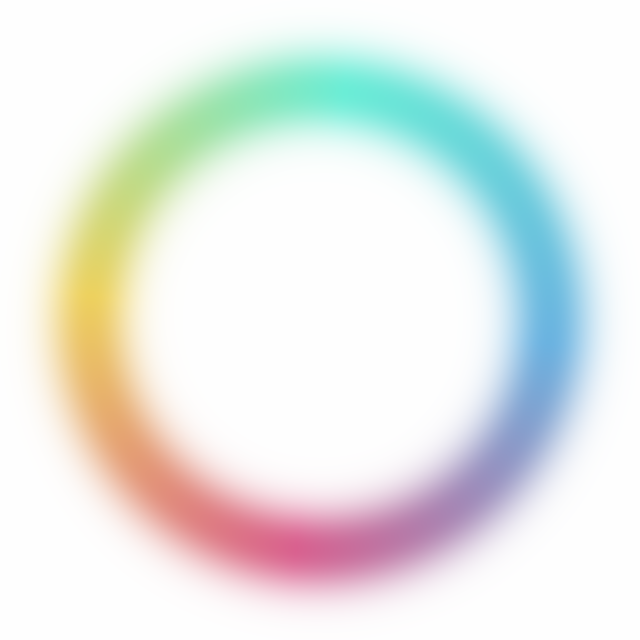
This background is drawn by a Shadertoy shader. Its source:

```glsl
// A soft, blurred colour ring on a near-white ground.
// Four hues are blended around the angle of each point, and a bell-shaped
// falloff of the distance to a circle fades them into the ground.

#define RING_RADIUS 0.359
#define GLOW_WIDTH 0.065
#define GLOW_POWER 2.2
#define HUE_START -0.105
#define GROUND vec3(0.996)
#define BLUE vec3(0.42, 0.70, 0.88)
#define TEAL vec3(0.42, 0.93, 0.84)
#define YELLOW vec3(0.93, 0.82, 0.37)
#define PINK vec3(0.85, 0.38, 0.56)

const float TAU = 6.2831853;

// Weight of one hue: 1 at its own quarter turn, 0 at its neighbours.
float hueWeight(float turn, float index) {
    float offset = mod(turn - index + 2.0, 4.0) - 2.0;
    return max(0.0, 1.0 - abs(offset));
}

// Colour wheel, counterclockwise from the right.
vec3 wheelColor(float angle) {
    float turn = (angle - HUE_START) / TAU * 4.0;
    return BLUE * hueWeight(turn, 0.0)
         + TEAL * hueWeight(turn, 1.0)
         + YELLOW * hueWeight(turn, 2.0)
         + PINK * hueWeight(turn, 3.0);
}

// Coverage of the blurred ring at a distance from the centre.
float ringGlow(float radius) {
    float d = abs(radius - RING_RADIUS) / GLOW_WIDTH;
    return exp(-pow(d, GLOW_POWER));
}

void mainImage(out vec4 fragColor, in vec2 fragCoord) {
    // Centred position, one unit per shorter side
    vec2 p = (fragCoord - 0.5 * iResolution.xy) / min(iResolution.x, iResolution.y);

    // The tiny offset keeps the angle defined at the centre
    float angle = atan(p.y, p.x + 1e-6);
    vec3 color = mix(GROUND, wheelColor(angle), ringGlow(length(p)));
    fragColor = vec4(color, 1.0);
}
```
